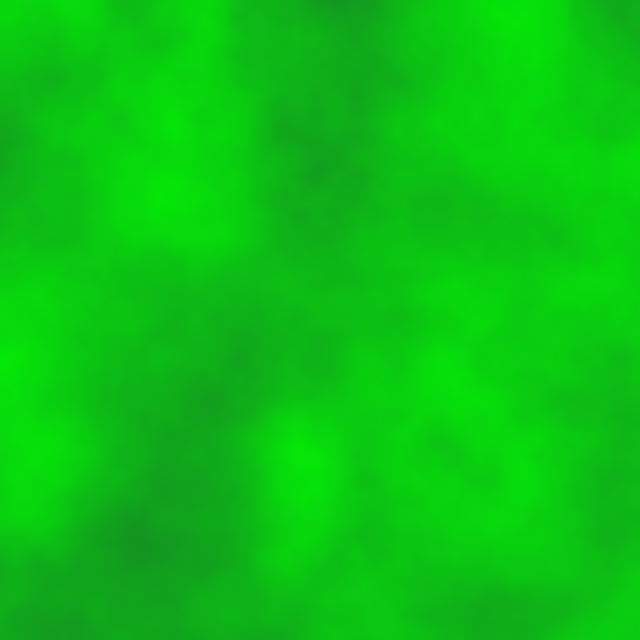
A WebGL 1 fragment shader for this texture:

```glsl
precision highp float;
// Soft, cloudy green mottling made from layered value noise.

uniform vec2 u_resolution;

#define CELLS 4.0                        // largest noise cells per canvas height
#define SEED vec2(0.0, 3.0)              // lattice offset that picks the pattern
#define OCTAVES 5
#define GAIN 0.5                         // strength of each finer layer
#define BIAS 0.03                        // lifts the overall brightness
#define DARK_GREEN vec3(0.09, 0.50, 0.155)
#define BRIGHT_GREEN vec3(0.0, 1.0, 0.0)

// Integer permutation polynomial modulo 289
float permute(float v) {
  return mod((34.0 * v + 1.0) * v, 289.0);
}

float latticeValue(vec2 cell) {
  cell = mod(cell, 289.0);
  return permute(mod(permute(cell.x) + cell.y, 289.0)) / 288.0;
}

// Smoothly interpolated lattice values
float valueNoise(vec2 p) {
  vec2 cell = floor(p);
  vec2 f = fract(p);
  vec2 blend = f * f * (3.0 - 2.0 * f);
  float lower = mix(latticeValue(cell),
                    latticeValue(cell + vec2(1.0, 0.0)), blend.x);
  float upper = mix(latticeValue(cell + vec2(0.0, 1.0)),
                    latticeValue(cell + vec2(1.0, 1.0)), blend.x);
  return mix(lower, upper, blend.y);
}

// Sum of octaves, normalised to 0..1
float cloud(vec2 p) {
  float sum = 0.0;
  float total = 0.0;
  float amplitude = 1.0;
  for (int i = 0; i < OCTAVES; i++) {
    sum += amplitude * valueNoise(p);
    total += amplitude;
    amplitude *= GAIN;
    p = p * 2.0 + vec2(17.3, 9.7);
  }
  return sum / total;
}

void main() {
  vec2 uv = gl_FragCoord.xy / u_resolution.y;
  float shade = clamp(cloud(uv * CELLS + SEED) + BIAS, 0.0, 1.0);
  gl_FragColor = vec4(mix(DARK_GREEN, BRIGHT_GREEN, shade), 1.0);
}
```
